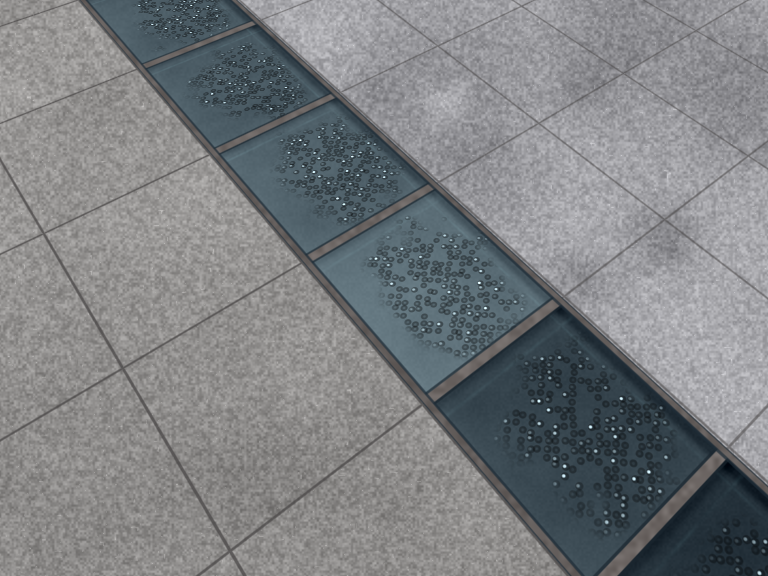
Give the GLSL for this texture, as a Shadertoy shader.

```glsl
// Paving of speckled granite crossed by a receding strip of studded glass panels.

// Ground plane in canvas heights, y down: across axis, along axis, origin.
const mat3 GROUND = mat3(0.243, -0.0781, 0.085,
                         0.0875, 0.1198, -0.1053,
                         0.243, 0.1181, 1.0);
const float LEFT_PITCH = 1.09;
const float RIGHT_PITCH = 0.93;
const float RIGHT_EDGE = 1.03;
const float JOINT_HALF = 0.006;
const float BAR_HALF = 0.024;
const float GRAIN_SCALE = 270.0;
const vec2 STUD_GRID = vec2(16.0, 20.0);
const vec3 STONE_LEFT = vec3(0.585, 0.578, 0.572);
const vec3 STONE_RIGHT = vec3(0.645, 0.645, 0.662);
const vec3 JOINT_COLOR = vec3(0.30, 0.29, 0.29);
const vec3 FRAME_COLOR = vec3(0.43, 0.405, 0.395);
const vec3 GLASS_DEEP = vec3(0.10, 0.145, 0.18);
const vec3 GLASS_SHEEN = vec3(0.39, 0.465, 0.50);
// Reflected sky per panel, from far to near.
const float SHEEN[6] = float[6](0.62, 0.62, 0.70, 0.88, 0.36, 0.16);
// Stains: centre, radius, brightness change.
const vec4 STAINS[9] = vec4[9](
    vec4(1.155, 0.415, 0.055, -0.15), vec4(1.03, 0.15, 0.075, -0.09),
    vec4(0.85, 0.30, 0.10, -0.09), vec4(1.00, 0.49, 0.06, -0.11),
    vec4(0.772, 0.187, 0.042, 0.13), vec4(0.72, 0.16, 0.14, -0.10),
    vec4(1.29, 0.16, 0.13, -0.14), vec4(1.09, 0.02, 0.13, -0.09),
    vec4(0.55, 0.04, 0.06, 0.03));

float hash(vec2 p) {
    vec3 h = fract(vec3(p.xyx) * 0.1031);
    h += dot(h, h.yzx + 33.33);
    return fract((h.x + h.y) * h.z);
}

float noise(vec2 p) {
    vec2 i = floor(p), f = fract(p);
    f = f * f * (3.0 - 2.0 * f);
    return mix(mix(hash(i), hash(i + vec2(1, 0)), f.x),
               mix(hash(i + vec2(0, 1)), hash(i + vec2(1, 1)), f.x), f.y);
}

float clouds(vec2 p) {
    return 0.55 * noise(p) + 0.3 * noise(p * 2.1 + 7.0) + 0.15 * noise(p * 4.3 + 19.0);
}

// Coverage of a line with the given half width, softened over a pixel.
float line(float distance, float halfWidth, float soft) {
    return 1.0 - smoothstep(halfWidth - 0.6 * soft, halfWidth + 0.8 * soft, abs(distance));
}

float repeatDistance(float x, float pitch) {
    return (fract(x / pitch + 0.5) - 0.5) * pitch;
}

vec3 stone(vec2 q, vec2 g, vec2 soft) {
    bool isRight = g.x > 0.5;
    vec3 color = isRight ? STONE_RIGHT : STONE_LEFT;
    // Slabs differ slightly in tone
    float column = isRight ? floor((g.x - RIGHT_EDGE) / RIGHT_PITCH) : floor(g.x / LEFT_PITCH);
    color += 0.035 * (hash(vec2(column, floor(g.y)) + 40.0) - 0.5);
    color += 0.07 * (clouds(q * 6.0) - 0.5);
    if (isRight) {
        vec2 warped = q + 0.05 * (vec2(clouds(q * 14.0), clouds(q * 14.0 + 31.0)) - 0.5);
        for (int i = 0; i < 9; i++) {
            vec2 d = (warped - STAINS[i].xy) / STAINS[i].z;
            color += STAINS[i].w * exp(-dot(d, d));
        }
    } else {
        color -= 0.035 * smoothstep(0.5, 1.0, q.y);
    }
    // Granite speckle
    float grain = noise(q * GRAIN_SCALE) + 0.7 * noise(q * GRAIN_SCALE * 0.53 + 50.0) - 0.85;
    color += 0.14 * grain;
    color += 0.10 * smoothstep(0.9, 1.0, noise(q * GRAIN_SCALE * 0.7 + 90.0));
    // Joints between slabs
    float across = isRight ? repeatDistance(g.x - RIGHT_EDGE, RIGHT_PITCH)
                           : repeatDistance(g.x + 0.02, LEFT_PITCH);
    float joint = max(line(across, JOINT_HALF, soft.x),
                      line(repeatDistance(g.y, 1.0), JOINT_HALF * 0.8, soft.y));
    return mix(color, JOINT_COLOR, joint * (isRight ? 0.6 : 0.8));
}

vec3 glass(vec2 q, vec2 g) {
    int panel = int(clamp(floor(g.y) + 1.0, 0.0, 5.0));
    vec2 p = vec2(g.x, fract(g.y));
    float sheen = SHEEN[panel] + 0.16 * (clouds(g * vec2(5.0, 6.0)) - 0.5);
    sheen += 0.18 * exp(-p.x * 9.0) + 0.10 * exp(-(1.0 - p.y) * 14.0);
    sheen += 0.12 * exp(-dot(p - vec2(0.35, 0.5), p - vec2(0.35, 0.5)) * 12.0) * SHEEN[panel];
    sheen -= 0.32 * smoothstep(0.89, 0.94, p.x) + 0.2 * smoothstep(0.09, 0.04, p.y);
    vec3 color = mix(GLASS_DEEP, GLASS_SHEEN, sheen);
    // Pale line along the inner edge of the pane
    float rim = max(line(p.x - 0.875, 0.006, 0.012), line(p.y - 0.11, 0.006, 0.012));
    color += vec3(0.04, 0.06, 0.06) * rim * noise(g * 13.0);
    // Two scattered layers of studs, each a dark ring with an optional glint
    vec2 offCentre = (p - vec2(0.56, 0.56)) / vec2(0.37, 0.42);
    float field = 1.0 - smoothstep(0.75, 1.15, length(offCentre) + 0.5 * (noise(g * 9.0) - 0.5));
    for (int layer = 0; layer < 2; layer++) {
        vec2 s = g * STUD_GRID + float(layer) * vec2(0.5, 31.5);
        vec2 cell = floor(s);
        vec2 jitter = vec2(hash(cell + 3.0), hash(cell + 71.0)) - 0.5;
        vec2 d = fract(s) - 0.5 - 0.3 * jitter;
        float r = length(d);
        float present = field * step(0.28, hash(cell + 17.0));
        float ring = smoothstep(0.40, 0.25, r) * (1.0 - 0.6 * smoothstep(0.2, 0.04, r));
        color *= 1.0 - 0.36 * present * ring;
        float sparkle = pow(hash(cell + 113.0), 5.0);
        color += vec3(0.72, 0.8, 0.82) * sparkle * present
               * smoothstep(0.22, 0.05, length(d + vec2(0.06, 0.1)));
    }
    return color + 0.025 * (noise(q * GRAIN_SCALE) - 0.5);
}

void mainImage(out vec4 fragColor, in vec2 fragCoord) {
    vec2 q = vec2(fragCoord.x, iResolution.y - fragCoord.y) / iResolution.y;
    vec3 h = inverse(GROUND) * vec3(q, 1.0);
    vec2 g = h.xy / h.z;
    vec2 soft = fwidth(g);
    vec3 color = stone(q, g, soft);

    // Glass strip with its cross bars and side rails
    float inside = line(g.x - 0.5, 0.515, soft.x);
    float bar = repeatDistance(g.y, 1.0);
    vec3 strip = glass(q, g);
    strip = mix(strip, GLASS_DEEP, 0.7 * line(bar, BAR_HALF + 0.012, soft.y));
    vec3 metal = FRAME_COLOR + 0.10 * (noise(q * 90.0) - 0.5);
    strip = mix(strip, metal, line(bar, BAR_HALF, soft.y));
    float rail = max(line(g.x - 0.005, 0.022, soft.x), line(g.x - 0.995, 0.02, soft.x));
    strip = mix(strip, metal * 0.9, rail);
    float gap = max(line(g.x - 0.03, 0.006, soft.x), line(g.x - 0.97, 0.008, soft.x));
    gap = max(gap, line(abs(g.x - 0.5) - 0.515, 0.005, soft.x));
    strip = mix(strip, GLASS_DEEP * 1.2, 0.75 * gap);
    fragColor = vec4(clamp(mix(color, strip, inside), 0.0, 1.0), 1.0);
}
```
